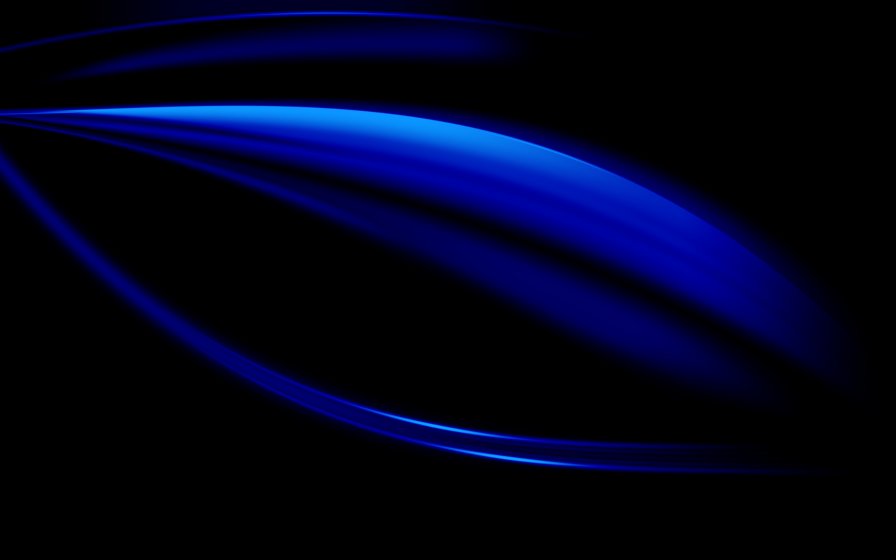
Write a Shadertoy shader that draws this background.

```glsl
#define RIDGE_WIDTH 0.0065
#define RIDGE_LEVEL 0.97
#define BODY_LEVEL 0.62
#define HALO_LEVEL 0.42
#define VEIL_LEVEL 0.38
#define WISP_LEVEL 0.36
#define STRAND_WIDTH 0.0055
#define STRANDS 5
#define GRAIN 0.10

float hash(float n) {
    n = fract(n * 0.1031);
    n *= n + 33.33;
    return fract(n * (n + n));
}

float noise(float x) {
    float f = fract(x);
    return mix(hash(floor(x)), hash(floor(x) + 1.0), f * f * (3.0 - 2.0 * f));
}

// Cubic through four heights at x = 0, 1/3, 2/3, 1
float curve(float x, vec4 h) {
    float s = 3.0 * x, a = s - 1.0, b = s - 2.0, c = s - 3.0;
    return dot(h, vec4(-a * b * c / 6.0, s * b * c / 2.0,
                       -s * a * c / 2.0, s * a * b / 6.0));
}

float bell(float d, float width) {
    d /= width;
    return exp(-d * d);
}

float fadeOut(float start, float end, float x) {
    return 1.0 - smoothstep(start, end, x);
}

// Black to deep blue to cyan
vec3 tone(float v) {
    float green = 0.65 * smoothstep(0.6, 1.1, v);
    return vec3(0.12 * green * green, green, max(v, 0.005));
}

// Bright wing: ridge, body below it and halo above it
float wing(vec2 p, float ridge, float gap, float aa) {
    float outer = curve(p.x, vec4(0.808, 0.829, 0.756, 0.406));
    float crease = curve(p.x, vec4(0.798, 0.742, 0.604, 0.375));
    float t = (ridge - p.y) / (ridge - gap);
    float tail = fadeOut(0.75, 0.99, p.x);

    float top = mix(0.98, 0.70, smoothstep(0.45, 0.8, p.x));
    float body = mix(top, BODY_LEVEL, smoothstep(0.05, 0.62, t));
    body *= 1.0 + GRAIN * (noise(t * 9.0 + p.x * 2.0) - 0.5);
    body *= fadeOut(0.68, 1.08, t) * tail;
    body *= 1.0 - 0.6 * bell(p.y - crease, 0.007) * fadeOut(0.2, 0.45, p.x);

    float u = clamp((p.y - ridge) / (outer - ridge), 0.0, 1.0);
    float halo = HALO_LEVEL * (1.0 - smoothstep(0.0, 1.0, u)) * tail;
    float light = mix(halo, body, smoothstep(-aa, aa, ridge - p.y));

    float line = RIDGE_LEVEL * fadeOut(0.58, 0.98, p.x);
    line *= mix(0.75, 1.0, smoothstep(0.0, 0.12, p.x));
    float width = RIDGE_WIDTH * mix(0.6, 1.0, smoothstep(0.0, 0.5, p.x));
    return max(light, line * bell(p.y - ridge + 0.004, width));
}

// Dim veil under the wing, with a lit lower rim on the left
float veil(vec2 p, float gap) {
    float low = curve(p.x, vec4(0.779, 0.625, 0.358, 0.0625));
    float t = (gap - p.y) / (gap - low);
    float fill = VEIL_LEVEL * mix(0.5, 1.0, smoothstep(0.25, 0.6, p.x));
    fill *= smoothstep(0.0, 0.4, t) * fadeOut(0.62, 1.05, t);
    float rim = 0.45 * bell(t - 0.7, 0.22) * fadeOut(0.3, 0.65, p.x);
    float end = 0.91 - 0.12 * smoothstep(0.4, 1.0, t);
    float grain = 1.0 + GRAIN * (noise(t * 8.0 + 31.0) - 0.5);
    return max(fill, rim) * grain * fadeOut(end - 0.2, end, p.x);
}

// Thin arc and soft band along the top
float wisps(vec2 p) {
    float arc = curve(p.x, vec4(0.910, 0.976, 0.929, 0.754));
    float top = curve(p.x, vec4(0.842, 0.965, 0.958, 0.792));
    float low = curve(p.x, vec4(0.833, 0.892, 0.875, 0.833));
    float line = (0.3 + 0.5 * bell(p.x - 0.36, 0.16)) * fadeOut(0.45, 0.69, p.x);
    line *= bell(p.y - arc, 0.0045);
    float t = (top - p.y) / (top - low);
    float band = WISP_LEVEL * smoothstep(-0.1, 0.7, t) * fadeOut(0.65, 1.15, t);
    band *= smoothstep(0.03, 0.15, p.x) * fadeOut(0.5, 0.61, p.x);
    float haze = 0.15 * smoothstep(0.0, 0.012, p.y - arc);
    haze *= smoothstep(0.07, 0.25, p.x) * fadeOut(0.4, 0.58, p.x);
    return max(line, max(band, haze));
}

// Lower sweep: a soft ribbon that parts into strands
float sweep(vec2 p) {
    float upper = curve(p.x, vec4(0.717, 0.3125, 0.206, 0.196));
    float lower = curve(p.x, vec4(0.704, 0.283, 0.167, 0.150));
    float ribbon = bell(p.y - 0.5 * (upper + lower), 0.024);
    float light = 0.45 * ribbon * fadeOut(0.3, 0.75, p.x);
    for (int i = 0; i < STRANDS; i++) {
        float k = float(i) / float(STRANDS - 1);
        float edge = abs(2.0 * k - 1.0);
        float level = mix(0.22, 0.58, edge * edge);
        level *= mix(0.5, 1.0, smoothstep(0.1, 0.35, p.x));
        level *= fadeOut(0.6, mix(0.88, 0.98, k), p.x);
        float glint = bell(p.x - mix(0.49, 0.57, k), 0.085);
        level += 0.5 * edge * edge * edge * glint;
        light = max(light, level * bell(p.y - mix(upper, lower, k), STRAND_WIDTH));
    }
    return light;
}

void mainImage(out vec4 fragColor, in vec2 fragCoord) {
    vec2 p = fragCoord / iResolution.xy;
    float aa = 1.5 / iResolution.y;
    float ridge = curve(p.x, vec4(0.800, 0.810, 0.704, 0.317));
    float gap = curve(p.x, vec4(0.792, 0.696, 0.523, 0.225));
    float light = max(wing(p, ridge, gap, aa), veil(p, gap));
    light = max(light, max(wisps(p), sweep(p)));
    fragColor = vec4(tone(light), 1.0);
}
```
